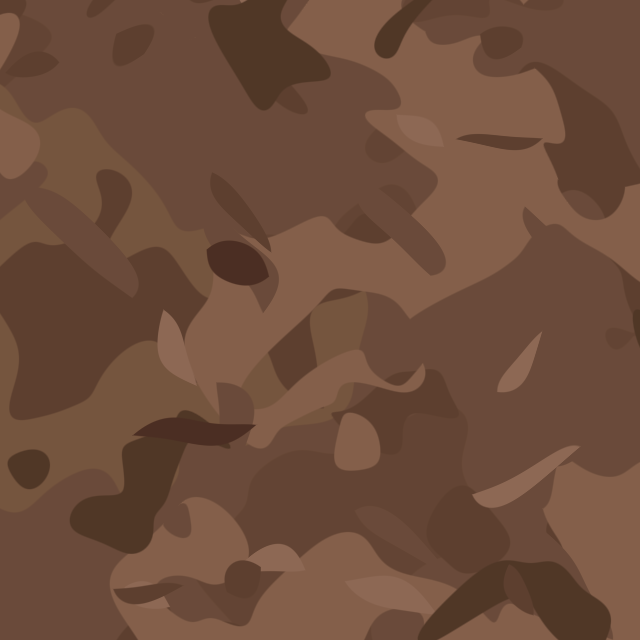
Reproduce this pattern procedurally as a Shadertoy shader.

```glsl
// Flat earth-brown camouflage: overlapping lobed patches with scattered leaf-shaped flecks.

float hash(vec2 p) {
    return fract(sin(dot(p, vec2(127.1, 311.7))) * 43758.5453);
}

// Bends the plane so that patches grow lobes, hooks and tails.
vec2 bend(vec2 p, float seed) {
    p += 0.035 * sin(p.yx * vec2(13.0, 11.0) + seed * vec2(1.7, 2.9));
    return p + 0.014 * sin(p.yx * vec2(33.0, 29.0) + seed * vec2(4.1, 3.3));
}

// Layered sines in spread directions, scaled to about unit variance.
float field(vec2 p, float seed) {
    p = bend(p, seed);
    float sum = 0.0, amplitude = 0.8, wave = 10.0;
    for (int i = 0; i < 8; i++) {
        float angle = 2.4 * float(i) + seed;
        float phase = 6.2832 * hash(vec2(float(i), seed));
        sum += amplitude * sin(wave * dot(p, vec2(cos(angle), sin(angle))) + phase);
        amplitude *= 0.84;
        wave *= 1.25;
    }
    return sum;
}

// Coverage of the region where f is positive, with a one-pixel edge.
float patchMask(float f) {
    return smoothstep(-0.8, 0.8, f / max(fwidth(f), 1e-5));
}

// One optional pointed leaf per grid cell, with random size and tilt.
float leafMask(vec2 p, float cells, float share, float seed) {
    vec2 g = bend(p, seed) * cells + seed;
    vec2 id = floor(g);
    vec2 jitter = vec2(hash(id + 1.3), hash(id + 2.7)) - 0.5;
    vec2 q = fract(g) - 0.5 - 0.16 * jitter;
    float tilt = 2.4 * (hash(id + 4.1) - 0.5) - 0.3;
    q = mat2(cos(tilt), -sin(tilt), sin(tilt), cos(tilt)) * q;

    // A lens is the overlap of two equal discs.
    float halfLength = mix(0.22, 0.37, hash(id + 5.9));
    float halfWidth = mix(0.07, 0.15, hash(id + 7.7));
    float radius = (halfLength * halfLength + halfWidth * halfWidth) / (2.0 * halfWidth);
    float d = length(vec2(q.x, abs(q.y) + radius - halfWidth)) - radius - 0.02;

    float soft = 0.8 / iResolution.y;
    float present = step(hash(id + 9.2), share);
    return present * (1.0 - smoothstep(-soft, soft, d / cells));
}

void mainImage(out vec4 fragColor, in vec2 fragCoord) {
    vec2 p = fragCoord / iResolution.y;

    vec3 brown     = vec3(0.416, 0.292, 0.226);
    vec3 russet    = vec3(0.390, 0.268, 0.202);
    vec3 olive     = vec3(0.460, 0.332, 0.242);
    vec3 umber     = vec3(0.364, 0.248, 0.185);
    vec3 tan1      = vec3(0.518, 0.374, 0.292);
    vec3 pale      = vec3(0.553, 0.408, 0.330);
    vec3 darkOlive = vec3(0.312, 0.214, 0.150);
    vec3 maroon    = vec3(0.296, 0.182, 0.136);

    // Broad ground: russet low on the canvas, olive along the left.
    vec3 col = brown;
    col = mix(col, russet, patchMask(field(p, 3.0) - 0.2 - 1.4 * p.y));
    float oliveReach = length((p - vec2(0.1, 0.5)) / vec2(0.35, 0.27));
    col = mix(col, olive, patchMask(0.6 * field(p, 8.0) + 2.0 - 2.0 * oliveReach));

    // Dark lobes, then large light patches cut to sharp corners by a second field.
    col = mix(col, umber, patchMask(field(p, 5.0) - 0.75));
    float lightLevel = mix(1.5, 0.1, smoothstep(0.15, 0.4, p.x));
    float light = min(field(p, 12.0) - lightLevel, field(p, 17.0) + 1.1);
    col = mix(col, tan1, patchMask(light));

    // Slits of ground, pale flecks and the deepest spots on top.
    col = mix(col, brown, leafMask(p, 4.0, 0.4, 21.0));
    col = mix(col, pale, leafMask(p, 5.5, 0.3, 26.0));
    col = mix(col, darkOlive, patchMask(field(p, 31.0) - 1.65));
    col = mix(col, umber, leafMask(p, 7.0, 0.2, 35.0));
    col = mix(col, maroon, leafMask(p, 4.5, 0.2, 39.0));

    fragColor = vec4(col, 1.0);
}
```
